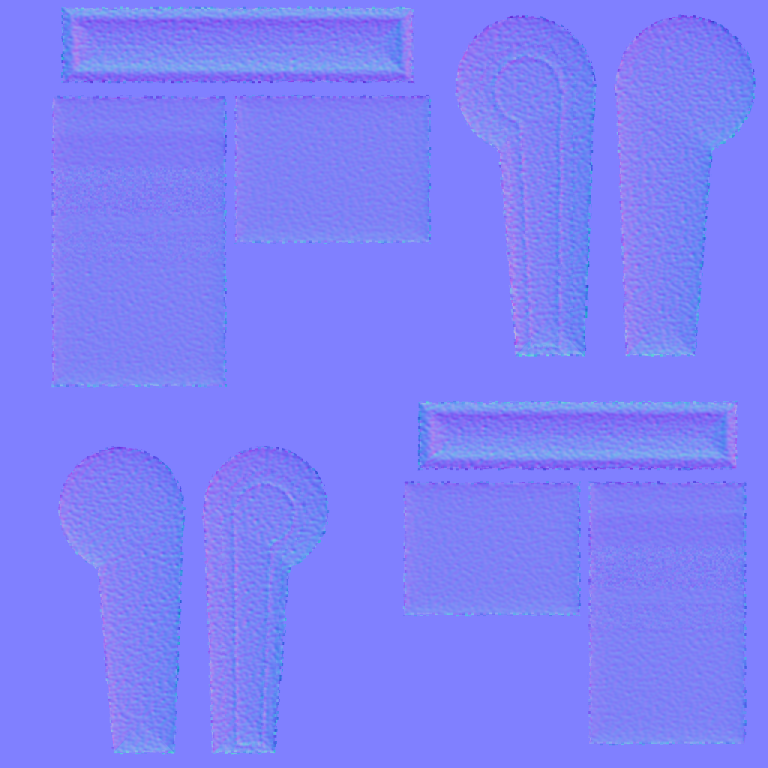
A WebGL 2 fragment shader for this texture map:

```glsl
#version 300 es
precision highp float;
// Tangent-space normal map of leather parts: bevelled bars, flat panels and
// round-headed straps. Distance functions give each outline and its slope,
// soft cellular noise gives the grain, and hashed cells fray the borders.
uniform vec2 u_resolution;
out vec4 fragColor;

const vec2 GRAIN_BIAS = vec2(-0.012, 0.02);

vec2 hash2(vec2 cell) {
  vec3 h = fract(cell.xyx * vec3(0.1031, 0.1030, 0.0973));
  h += dot(h, h.yzx + 33.33);
  return fract((h.xx + h.yz) * h.zy);
}

// Slope of a field of soft bumps, one scattered in each cell.
vec2 leather(vec2 p) {
  vec2 cell = floor(p), slope = vec2(0.0);
  for (int j = -1; j <= 1; j++) {
    for (int i = -1; i <= 1; i++) {
      vec2 corner = cell + vec2(i, j);
      vec2 offset = corner + hash2(corner) - p;
      slope += offset * exp(-4.0 * dot(offset, offset));
    }
  }
  return slope;
}

vec2 speckle(vec2 p, float cells) {
  return hash2(floor(p * cells)) - 0.5;
}

float band(float x, float lo, float hi, float soft) {
  return smoothstep(lo - soft, lo + soft, x) * (1.0 - smoothstep(hi - soft, hi + soft, x));
}

// Tilt in xy and coverage in z, with a frayed border where d is near zero.
vec3 island(vec2 p, float d, vec2 tilt) {
  float aa = 0.8 / u_resolution.y;
  vec2 fray = speckle(p, 256.0);
  float cover = 1.0 - smoothstep(-aa, aa, d + 0.0035 * fray.x);
  float rim = exp(-d * d / 8e-6);
  return vec3(tilt + 0.65 * rim * fray, 1.0) * cover;
}

// Box outline: outward direction of the nearest side in xy, distance in z.
vec3 boxSide(vec2 p, vec2 lo, vec2 hi) {
  vec2 fromCentre = p - 0.5 * (lo + hi);
  vec2 q = abs(fromCentre) - 0.5 * (hi - lo);
  float upright = smoothstep(-0.003, 0.003, q.x - q.y);
  vec2 side = sign(fromCentre) * vec2(upright, 1.0 - upright);
  return vec3(side, max(q.x, q.y));
}

vec3 bar(vec2 p, vec2 lo, vec2 hi, vec2 grain) {
  vec3 side = boxSide(p, lo, hi);
  float depth = -side.z;
  float rim = 0.23 * (1.0 - smoothstep(0.006, 0.017, depth));
  float dish = 0.29 * smoothstep(0.009, 0.020, depth) * exp(-max(depth - 0.018, 0.0) / 0.013);
  return island(p, side.z, side.xy * (rim - dish) + grain);
}

vec3 panel(vec2 p, vec2 lo, vec2 hi, float creased, vec2 grain) {
  vec3 side = boxSide(p, lo, hi);
  vec2 tilt = -0.17 * side.xy * exp(min(side.z, 0.0) / 0.010) + 0.55 * grain;
  // Horizontal creases and two rough strips below the top.
  float t = (hi.y - p.y) / (hi.y - lo.y);
  float rough = band(t, 0.24, 0.41, 0.01) + 0.6 * band(t, 0.46, 0.57, 0.015);
  float crease = band(t, 0.13, 0.23, 0.04) + 0.5 * band(t, 0.33, 0.39, 0.01);
  tilt.y += creased * (0.015 * sin(t * 75.0) * band(t, 0.02, 0.6, 0.02) - 0.06 * crease);
  tilt += creased * rough * 0.15 * speckle(p, 384.0);
  return island(p, side.z, tilt);
}

// Round head of the given radius joined to a tapering stem below it.
float strapShape(vec2 q, float radius, vec2 stem, vec2 taper, float foot) {
  float head = length(q) - radius;
  float left = stem.x - taper.x * q.y - q.x;
  float right = q.x - stem.y - taper.y * q.y;
  float body = max(max(left, right), max(q.y, foot - q.y));
  float blend = max(0.08 - abs(head - body), 0.0);
  return min(head, body) - blend * blend / 0.32;
}

float outline(vec2 q) {
  return strapShape(q, 1.0, vec2(-0.459, 1.0), vec2(0.083, 0.037), -3.89);
}

float seam(vec2 q) {
  return strapShape(q - vec2(0.03, -0.07), 0.48, vec2(-0.13, 0.48), vec2(0.047, 0.01), -3.70);
}

// flip = -1 mirrors the strap; stitched adds the inner seam.
vec3 strap(vec2 p, vec2 centre, float size, float flip, float stitched, vec2 grain) {
  vec2 q = (p - centre) / size * vec2(flip, 1.0);
  vec2 e = vec2(0.02, 0.0);
  float d = outline(q);
  vec2 outward = vec2(outline(q + e) - d, outline(q + e.yx) - d) / e.x;
  float inside = min(d, 0.0);
  vec2 tilt = -outward * (0.19 * exp(inside / 0.26) + 0.10 * exp(inside / 0.06));

  float s = seam(q);
  vec2 across = vec2(seam(q + e) - s, seam(q + e.yx) - s) / e.x;
  float groove = s / 0.03 * exp(-s * s / 0.0016);
  float stitch = exp(-s * s / 0.002);
  float ridge = exp(-pow((s - 0.19) / 0.04, 2.0));
  tilt += stitched * across * (0.28 * groove - 0.06 * ridge);
  tilt += stitched * (0.18 * ridge + 0.22 * stitch) * speckle(p, 256.0);
  return island(p, d * size, tilt * vec2(flip, 1.0) + grain);
}

void main() {
  vec2 p = gl_FragCoord.xy / u_resolution;
  vec2 grain = 0.52 * leather(p * vec2(165.0, 205.0)) + GRAIN_BIAS;

  // Upper set
  vec3 map = bar(p, vec2(0.081, 0.893), vec2(0.538, 0.990), grain);
  map += panel(p, vec2(0.068, 0.497), vec2(0.294, 0.874), 1.0, grain);
  map += panel(p, vec2(0.306, 0.684), vec2(0.560, 0.875), 0.0, grain);
  map += strap(p, vec2(0.684, 0.889), 0.0905, 1.0, 1.0, grain);
  map += strap(p, vec2(0.8926, 0.889), 0.0905, -1.0, 0.0, grain);

  // Lower set
  map += bar(p, vec2(0.5456, 0.389), vec2(0.9596, 0.4766), grain);
  map += panel(p, vec2(0.767, 0.031), vec2(0.971, 0.372), 1.0, grain);
  map += panel(p, vec2(0.526, 0.199), vec2(0.755, 0.372), 0.0, grain);
  map += strap(p, vec2(0.158, 0.3366), 0.0815, 1.0, 0.0, grain);
  map += strap(p, vec2(0.3464, 0.3366), 0.0815, -1.0, 1.0, grain);

  // Encode the tilt; the grain slightly shortens the upward axis.
  float up = sqrt(max(1.0 - dot(map.xy, map.xy), 0.0)) - 0.07 * map.z;
  fragColor = vec4(vec3(map.xy, up) * 0.5 + 0.5, 1.0);
}
```
